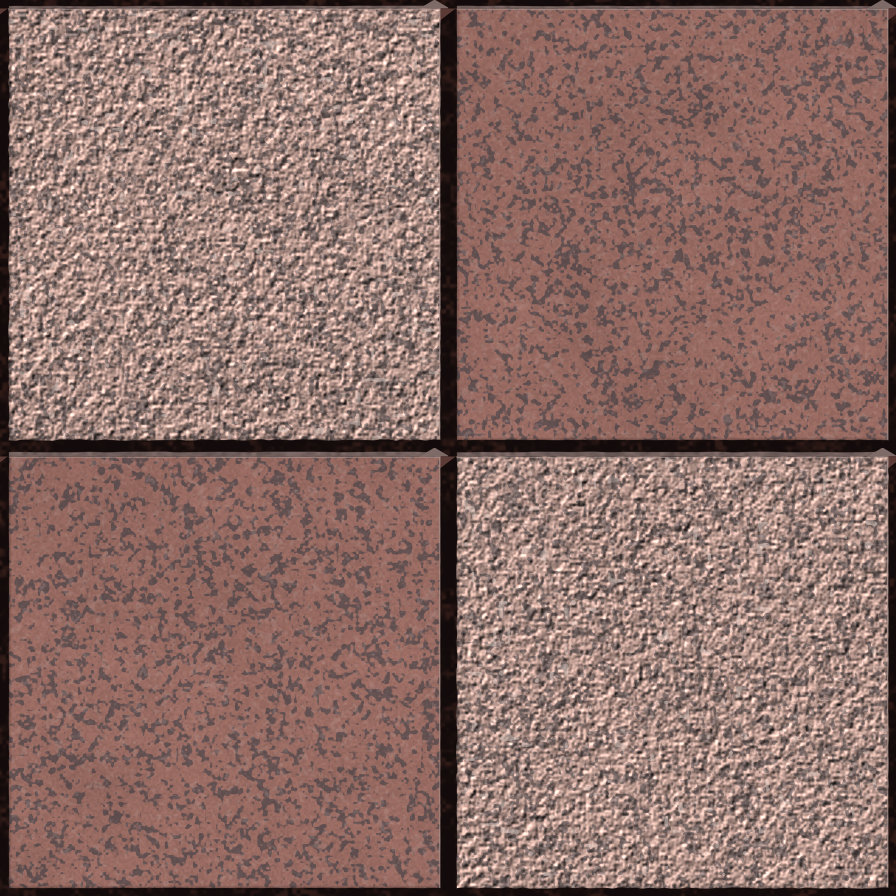
Give the GLSL for this texture, as a three.js fragment shader.

```glsl
// Two by two granite pavers in a checkerboard: rough pale stone and smooth red stone.
// Layered value noise makes the mineral grain; its slope lights the rough faces.
// Dark joints, worn edges, grey ledges and chipped corners finish each paver.
varying vec2 vUv;

const float REPEATS = 2.0;
const vec2 TILE_LOW = vec2(0.0100, 0.0090);
const vec2 TILE_HIGH = vec2(0.4915, 0.4905);
const float SOFT = 0.0008;
const float EDGE_WOBBLE = 0.0016;
const float RIM_WIDTH = 0.0022;
const float GRAIN_SCALE = 165.0;
const float RELIEF = 1.35;
const vec2 LIGHT_STEP = vec2(-0.0020, 0.0024);
const vec2 CHIP_SIZE = vec2(0.017, 0.010);
const vec2 FACET_SIZE = vec2(0.017, 0.013);

const vec3 ROUGH_STONE = vec3(0.735, 0.605, 0.565);
const vec3 ROUGH_FLECK = vec3(0.415, 0.365, 0.360);
const vec3 SMOOTH_STONE = vec3(0.580, 0.405, 0.370);
const vec3 SMOOTH_FLECK = vec3(0.335, 0.285, 0.295);
const vec3 QUARTZ = vec3(0.86, 0.79, 0.76);
const vec3 RIM = vec3(0.66, 0.57, 0.55);
const vec3 LEDGE = vec3(0.44, 0.37, 0.36);
const vec3 FACET = vec3(0.36, 0.23, 0.21);
const vec3 JOINT = vec3(0.075, 0.045, 0.042);
const vec3 RUST = vec3(0.190, 0.105, 0.090);

float hash(vec2 p) {
  vec3 q = fract(p.xyx * 0.1031);
  q += dot(q, q.yzx + 33.33);
  return fract((q.x + q.y) * q.z);
}

float noise(vec2 p) {
  vec2 i = floor(p);
  vec2 f = fract(p);
  f = f * f * (3.0 - 2.0 * f);
  return mix(mix(hash(i), hash(i + vec2(1.0, 0.0)), f.x),
             mix(hash(i + vec2(0.0, 1.0)), hash(i + vec2(1.0)), f.x), f.y);
}

// Turned octaves hide the noise lattice.
float grain(vec2 p) {
  p *= GRAIN_SCALE;
  vec2 turned = mat2(0.8, 0.6, -0.6, 0.8) * p;
  return 0.55 * noise(turned) + 0.45 * noise(p * 1.93 + 37.0);
}

float inside(float d) {
  return smoothstep(-SOFT, SOFT, d);
}

vec3 smoothStone(vec2 p, float cloud) {
  float fleck = smoothstep(0.52, 0.68, grain(p));
  float pale = smoothstep(0.58, 0.80, grain(p + 3.7));
  vec3 c = mix(SMOOTH_STONE, SMOOTH_FLECK, fleck * 0.85);
  c = mix(c, RIM, pale * 0.25);
  return c * (0.90 + 0.12 * cloud + 0.12 * noise(p * 420.0));
}

vec3 roughStone(vec2 p, float cloud) {
  float height = grain(p + 5.1);
  float slope = height - grain(p + 5.1 + LIGHT_STEP);
  float fleck = smoothstep(0.49, 0.68, grain(p));
  vec3 c = mix(ROUGH_STONE, ROUGH_FLECK, fleck * 0.85);
  c *= 0.95 + RELIEF * slope + 0.10 * (cloud - 0.5);
  c *= 0.92 + 0.16 * noise(p * 400.0);
  float spark = smoothstep(0.84, 0.93, noise(p * 125.0 + 71.0));
  return mix(c, QUARTZ, spark * 0.5);
}

void main() {
  vec2 cell = floor(vUv * REPEATS);
  vec2 local = vUv - cell / REPEATS;
  float rough = mod(cell.x + cell.y, 2.0);
  float cloud = noise(vUv * 9.0) * 0.6 + noise(vUv * 23.0) * 0.4;

  // Joint filled with dark, rusty grit.
  float grit = noise(vUv * 210.0) * noise(vUv * 60.0 + 9.0);
  vec3 color = mix(JOINT, RUST, smoothstep(0.15, 0.75, grit));

  // Grey ledge above each paver, deeper on the lower row.
  float ledgeDepth = mix(0.0050, 0.0028, cell.y) + 0.0010 * (noise(vUv * 50.0) - 0.5);
  float above = local.y - TILE_HIGH.y;
  float across = min(local.x - TILE_LOW.x, TILE_HIGH.x - local.x);
  float ledge = inside(ledgeDepth - above) * inside(above) * inside(across);
  color = mix(color, LEDGE * (0.85 + 0.3 * noise(vUv * 180.0)), ledge);

  // Chipped corner and the broken facet beside it in the joint.
  float taper = 1.0 - abs(local.x - 0.485) / CHIP_SIZE.x;
  float chip = inside(CHIP_SIZE.y * taper - above) * inside(above);
  color = mix(color, LEDGE * 1.12, chip);
  float jointX = fract((vUv.x - TILE_HIGH.x) * REPEATS) / REPEATS;
  float facet = 1.0 - jointX / FACET_SIZE.x + above / FACET_SIZE.y;
  color = mix(color, FACET, inside(facet * FACET_SIZE.y) * inside(-above));

  // Stone face with edges that crumble more on rough pavers.
  float wobble = (noise(vUv * 120.0) - 0.5) * EDGE_WOBBLE * mix(0.3, 1.0, rough);
  vec2 low = local - TILE_LOW;
  vec2 high = TILE_HIGH - local;
  float depth = min(min(low.x, low.y) + wobble, min(high.x, high.y) + wobble * 0.3);
  vec3 stone = mix(smoothStone(vUv, cloud), roughStone(vUv, cloud), rough);
  stone *= mix(0.82, 1.0, smoothstep(0.0, 0.004, min(low.x, low.y)));

  // Worn bright rim along the top and right edges.
  float rim = 1.0 - smoothstep(0.4 * RIM_WIDTH, RIM_WIDTH, min(high.x, high.y));
  stone = mix(stone, RIM, rim * (0.45 + 0.4 * noise(vUv * 45.0)));
  color = mix(color, stone, inside(depth));

  gl_FragColor = vec4(color, 1.0);
}
```
